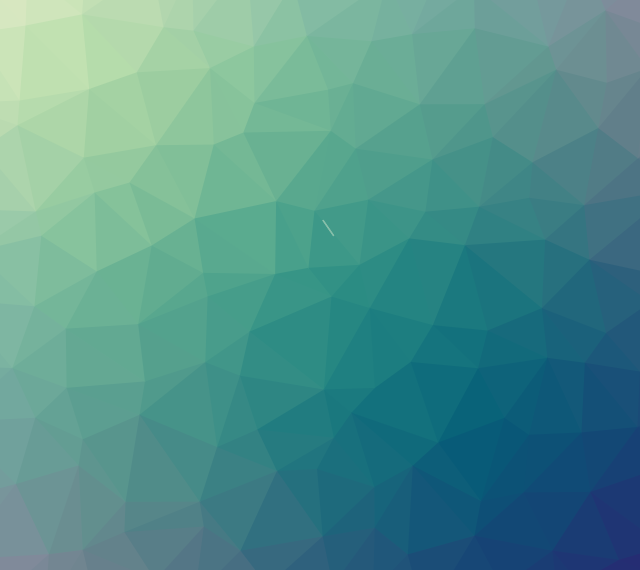
Give the GLSL for this background, as a WebGL 2 fragment shader.

```glsl
#version 300 es
precision highp float;
// Low-poly gradient: a jittered grid is split into triangles, each filled flat
// with the colour at its centroid. The colour averages one ramp read across x
// with the same ramp read down y, from pale green to deep blue.

uniform vec2 u_resolution;
out vec4 fragColor;

const float ROWS = 10.0;      // grid cells over the canvas height
const float JITTER = 0.74;    // vertex displacement range, in cells
const float SEED = 3.0;
const int STOPS = 9;
const vec3 RAMP[STOPS] = vec3[STOPS](
    vec3(0.85, 0.91, 0.76), vec3(0.72, 0.87, 0.67), vec3(0.57, 0.78, 0.61),
    vec3(0.39, 0.69, 0.57), vec3(0.19, 0.57, 0.52), vec3(0.10, 0.48, 0.50),
    vec3(0.02, 0.37, 0.47), vec3(0.07, 0.28, 0.46), vec3(0.15, 0.17, 0.45));

// Thin glint on one seam, as canvas fractions from the upper left
const vec2 GLINT_START = vec2(0.505, 0.387);
const vec2 GLINT_END = vec2(0.521, 0.413);
const vec3 GLINT_COLOR = vec3(0.65, 0.81, 0.72);
const float GLINT_WIDTH = 0.012;
const float GLINT_STRENGTH = 0.7;

vec2 hash2(vec2 cell) {
    vec2 k = vec2(dot(cell, vec2(127.1, 311.7)), dot(cell, vec2(269.5, 183.3)));
    return fract(sin(k + SEED) * 43758.5);
}

vec2 gridVertex(vec2 cell) {
    return cell + 0.5 + JITTER * (hash2(cell) - 0.5);
}

vec3 ramp(float t) {
    float s = clamp(t, 0.0, 1.0) * float(STOPS - 1);
    int i = min(int(s), STOPS - 2);
    return mix(RAMP[i], RAMP[i + 1], s - float(i));
}

float cross2(vec2 a, vec2 b) {
    return a.x * b.y - a.y * b.x;
}

// Signed distance to the line a-b, positive on the inner side
float edgeDistance(vec2 p, vec2 a, vec2 b) {
    return cross2(b - a, p - a) / max(length(b - a), 1e-4);
}

float segmentDistance(vec2 p, vec2 a, vec2 b) {
    vec2 d = b - a;
    return length(p - a - d * clamp(dot(p - a, d) / dot(d, d), 0.0, 1.0));
}

// Flat colour in rgb weighted by smooth coverage in alpha
vec4 triangle(vec2 p, vec2 a, vec2 b, vec2 c, vec2 extent, float pixel) {
    float inside = min(edgeDistance(p, a, b),
                       min(edgeDistance(p, b, c), edgeDistance(p, c, a)));
    float cover = clamp(0.5 + inside / pixel, 0.0, 1.0);
    vec2 centre = (a + b + c) / 3.0 / extent;
    return vec4(0.5 * (ramp(centre.x) + ramp(centre.y)), 1.0) * cover;
}

// Sine of the sum of the angles at b and d: negative if that sum exceeds pi
float oppositeAngles(vec2 a, vec2 b, vec2 c, vec2 d) {
    vec2 bc = c - b, ba = a - b, da = a - d, dc = c - d;
    return cross2(bc, ba) * dot(da, dc) + dot(bc, ba) * cross2(da, dc);
}

void main() {
    // Grid space, measured in cells from the upper left corner
    float pixel = ROWS / u_resolution.y;
    vec2 extent = u_resolution * pixel;
    vec2 p = gl_FragCoord.xy * pixel;
    p.y = extent.y - p.y;

    // Sum the triangles of the nearby quads, cut along the Delaunay diagonal
    vec4 sum = vec4(0.0);
    vec2 base = floor(p - 0.5);
    for (int y = -1; y <= 1; y++) {
        for (int x = -1; x <= 1; x++) {
            vec2 cell = base + vec2(x, y);
            vec2 a = gridVertex(cell);
            vec2 b = gridVertex(cell + vec2(1.0, 0.0));
            vec2 c = gridVertex(cell + vec2(1.0, 1.0));
            vec2 d = gridVertex(cell + vec2(0.0, 1.0));
            if (oppositeAngles(a, b, c, d) < 0.0) {
                sum += triangle(p, a, b, d, extent, pixel);
                sum += triangle(p, b, c, d, extent, pixel);
            } else {
                sum += triangle(p, a, b, c, extent, pixel);
                sum += triangle(p, a, c, d, extent, pixel);
            }
        }
    }
    vec3 color = sum.rgb / max(sum.a, 1e-4);

    // Glint
    float glint = segmentDistance(p, GLINT_START * extent, GLINT_END * extent);
    float line = 1.0 - smoothstep(0.0, pixel, glint - 0.5 * GLINT_WIDTH);
    color = mix(color, GLINT_COLOR, GLINT_STRENGTH * line);

    fragColor = vec4(color, 1.0);
}
```
